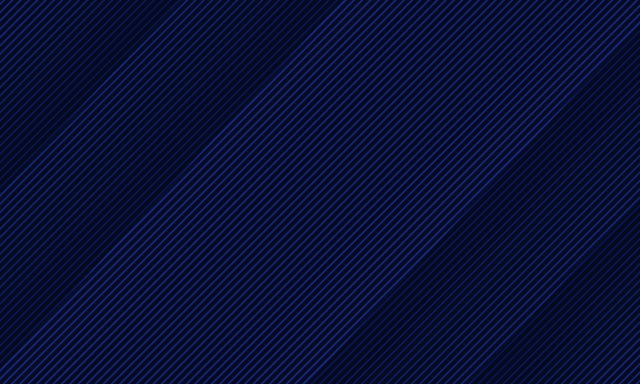
Reproduce this background procedurally as a Shadertoy shader.

```glsl
// Navy backdrop of fine diagonal pinstripes, lit in broad slanted bands.

// Brightness ramps up to each band edge, then drops sharply.
float bandLight(float d, float pixel) {
    float centre = mix(0.84, 0.92, smoothstep(0.1, 0.417, d));
    float middle = mix(0.3, 0.78, smoothstep(0.417, 0.84, d));
    float outer = mix(0.25, 0.85, smoothstep(0.84, 1.27, d));
    float light = mix(centre, middle, smoothstep(-pixel, pixel, d - 0.417));
    return mix(light, outer, smoothstep(-pixel, pixel, d - 0.84));
}

// Soft glow that hugs the inner side of a band edge.
float edgeGlow(float d, float edge, float pixel) {
    float inside = 1.0 - smoothstep(-pixel, pixel, d - edge);
    return inside * exp(-abs(edge - d) / 0.018);
}

void mainImage(out vec4 fragColor, in vec2 fragCoord) {
    vec2 p = fragCoord / iResolution.y;
    float pixel = 1.0 / iResolution.y;

    // Distance across the bands from the central diagonal
    float across = p.x + (1.0 - p.y) / 1.08;
    float d = abs(across - 1.308);
    float light = bandLight(d, pixel);
    float glow = edgeGlow(d, 0.417, pixel) + 0.7 * edgeGlow(d, 0.84, pixel);

    // Evenly spaced pinstripes
    float period = 0.01534;
    float u = (p.x + 1.0 - p.y) * 0.70711;
    float stripeDist = abs(fract(u / period) - 0.5) * period;
    float soft = max(0.75 * pixel, 0.001);
    float stripe = 1.0 - smoothstep(0.0024 - soft, 0.0024 + soft, stripeDist);

    // Dark ground, lit stripes and edge glow
    vec3 ground = mix(vec3(0.014, 0.034, 0.135), vec3(0.018, 0.038, 0.145), light);
    vec3 ink = mix(vec3(0.022, 0.055, 0.19), vec3(0.105, 0.165, 0.455), light);
    vec3 color = mix(ground, ink, stripe);
    color += vec3(0.006, 0.013, 0.04) * glow;

    fragColor = vec4(color, 1.0);
}
```
